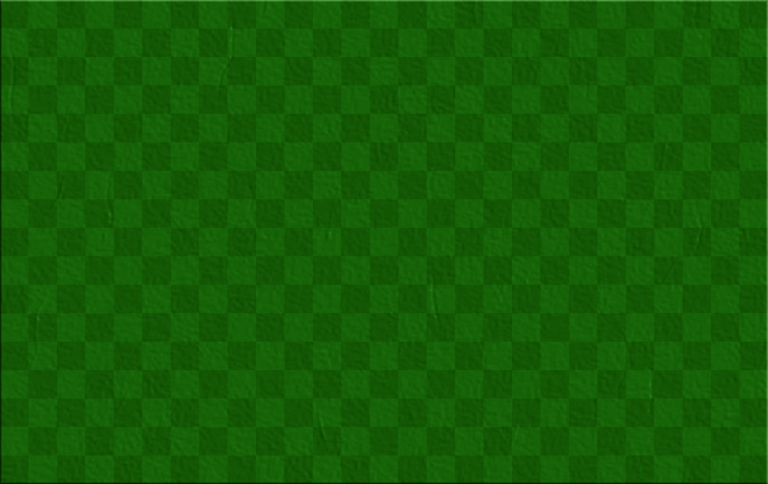
Write a Shadertoy shader that draws this pattern.

```glsl
const vec2 CHECKS = vec2(27.0, 17.0);
const vec3 DARK_GREEN = vec3(0.073, 0.338, 0.014);
const vec3 LIGHT_GREEN = vec3(0.087, 0.388, 0.030);
const vec2 LIGHT_STEP = vec2(0.045, 0.033);  // towards the light, in checks
const float GRAIN_SCALE = 7.5;               // leather bumps per check
const float GRAIN_HEIGHT = 0.62;
const vec2 CREASE_CELL = vec2(2.2, 3.6);     // one possible crease per cell
const float CREASE_CHANCE = 0.75;
const float CREASE_WIDTH = 0.06;
const float RELIEF_GAIN = 0.088;
const float SPARKLE_GAIN = 0.12;
const float MOTTLE_GAIN = 0.02;
const float BEVEL_WIDTH = 0.09;

float hash(vec2 p) {
    vec3 q = fract(vec3(p.xyx) * 0.1031);
    q += dot(q, q.yzx + 33.33);
    return fract((q.x + q.y) * q.z);
}

float valueNoise(vec2 p) {
    vec2 i = floor(p), f = fract(p);
    f = f * f * (3.0 - 2.0 * f);
    float low = mix(hash(i), hash(i + vec2(1, 0)), f.x);
    float high = mix(hash(i + vec2(0, 1)), hash(i + vec2(1, 1)), f.x);
    return mix(low, high, f.y);
}

// Steep, wavering folds scattered over a jittered grid
float creases(vec2 p) {
    vec2 home = floor(p / CREASE_CELL);
    float height = 0.0;
    for (int y = -1; y <= 1; y++)
    for (int x = -1; x <= 1; x++) {
        vec2 id = home + vec2(x, y);
        if (hash(id + 71.0) > CREASE_CHANCE) continue;
        vec2 center = (id + vec2(hash(id + 13.0), hash(id + 29.0))) * CREASE_CELL;
        vec2 q = p - center;
        float halfLength = mix(0.7, 2.2, hash(id + 43.0));
        float slant = mix(-0.15, 0.45, hash(id + 57.0));
        float waver = 0.45 * (valueNoise(vec2(q.y * 1.6, hash(id) * 90.0) + 50.0) - 0.5);
        float across = (q.x - slant * q.y - waver) / CREASE_WIDTH;
        float taper = 1.0 - smoothstep(0.3, 1.0, abs(q.y) / halfLength);
        float fold = mix(-0.6, 0.6, hash(id + 91.0));
        height += fold * taper * exp(-across * across);
    }
    return height;
}

float leatherHeight(vec2 p) {
    float warp = valueNoise(p * 2.3 + 17.0);
    float grain = valueNoise(p * GRAIN_SCALE + warp);
    grain += 0.35 * valueNoise(p * GRAIN_SCALE * 1.7 + 37.0);
    float roughness = mix(0.8, 1.2, valueNoise(p * 0.8 + 5.0));
    return GRAIN_HEIGHT * roughness * grain + creases(p);
}

// Signed distance to the check borders, positive in even checks
vec2 checkWave(vec2 p) {
    return 2.0 * (abs(fract(p * 0.5 - 0.25) - 0.5) - 0.25);
}

void mainImage(out vec4 fragColor, in vec2 fragCoord) {
    vec2 p = fragCoord / iResolution.xy * CHECKS;
    vec2 pixel = CHECKS / iResolution.xy;

    // Checkerboard
    vec2 side = clamp(2.0 * checkWave(p) / pixel, -1.0, 1.0);
    vec3 color = mix(LIGHT_GREEN, DARK_GREEN, 0.5 + 0.5 * side.x * side.y);

    // Uneven dye, drawn out vertically
    float mottle = valueNoise(p * vec2(1.5, 0.5) + 11.0) - 0.5;
    color *= 1.0 + MOTTLE_GAIN * mottle;

    // Embossed leather
    float relief = leatherHeight(p - LIGHT_STEP) - leatherHeight(p + LIGHT_STEP);
    color += RELIEF_GAIN * relief * vec3(0.40, 0.75, 0.35);
    color += SPARKLE_GAIN * smoothstep(0.5, 1.1, relief);

    // Outer bevel: lit at the top and right, shaded at the left and bottom
    vec2 shade = 1.0 - smoothstep(vec2(0.0), vec2(BEVEL_WIDTH), p);
    vec2 shine = 1.0 - smoothstep(vec2(0.0), vec2(BEVEL_WIDTH), CHECKS - p);
    color *= 1.0 - 0.6 * max(shade.x, shade.y);
    color += 0.24 * max(shine.x, shine.y);

    fragColor = vec4(clamp(color, 0.0, 1.0), 1.0);
}
```
